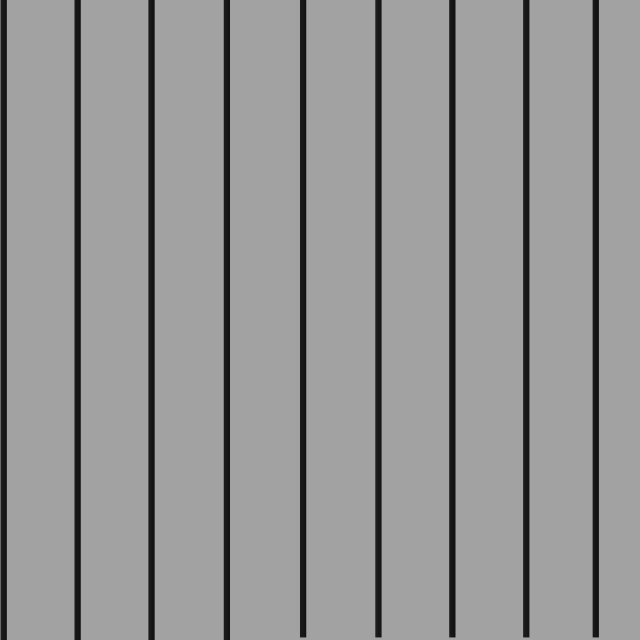
Give the GLSL for this pattern, as a WebGL 1 fragment shader.

```glsl
precision highp float;
// Grey panel with nine thin, near-black vertical grooves, slightly uneven in spacing.

uniform vec2 u_resolution;

const vec3 PANEL_COLOR = vec3(0.635);
const vec3 GROOVE_COLOR = vec3(0.088);
const int GROOVE_COUNT = 9;
const float FIRST_CENTER = 0.0042;
const float PITCH = 0.1171;
const float HALF_WIDTH = 0.0049;
const float DRIFT = 0.0017;         // sideways wander of the grooves
const float DRIFT_PERIOD = 5.0;     // in grooves
const float LAST_SHIFT = -0.0091;   // the last groove sits closer to its neighbour
const float SHORT_FROM = 4.0;       // grooves from this index stop above the base
const float SHORT_BASE = 0.004;
const float TONE_VARIATION = 0.02;  // between grooves
const float TONE_SLOPE = 0.02;      // across one groove, darker to the right
const float TAU = 6.28319;

float hash(float n) {
  n = fract(n * 0.1031 + 0.37);
  n *= n + 33.33;
  return fract(n * (n + n));
}

float grooveCenter(float index) {
  float wander = -DRIFT * sin(TAU * (index - 1.0) / DRIFT_PERIOD);
  float isLast = step(float(GROOVE_COUNT) - 1.5, index);
  return FIRST_CENTER + index * PITCH + wander + isLast * LAST_SHIFT;
}

// Coverage of a half-plane, smoothed over one pixel.
float coverage(float signedDistance, float pixel) {
  return clamp(0.5 - signedDistance / pixel, 0.0, 1.0);
}

void main() {
  vec2 uv = gl_FragCoord.xy / u_resolution;
  vec2 pixel = 1.0 / u_resolution;
  vec3 color = PANEL_COLOR;

  for (int i = 0; i < GROOVE_COUNT; i++) {
    float index = float(i);
    float offset = uv.x - grooveCenter(index);
    float mask = coverage(abs(offset) - HALF_WIDTH, pixel.x);

    // Shortened grooves leave a sliver of panel at the base.
    float isShort = step(SHORT_FROM - 0.5, index);
    mask *= mix(1.0, coverage(SHORT_BASE - uv.y, pixel.y), isShort);

    float tone = TONE_VARIATION * (hash(index) - 0.5)
               - TONE_SLOPE * clamp(offset / HALF_WIDTH, -1.0, 1.0);
    color = mix(color, GROOVE_COLOR + tone, mask);
  }

  gl_FragColor = vec4(color, 1.0);
}
```
